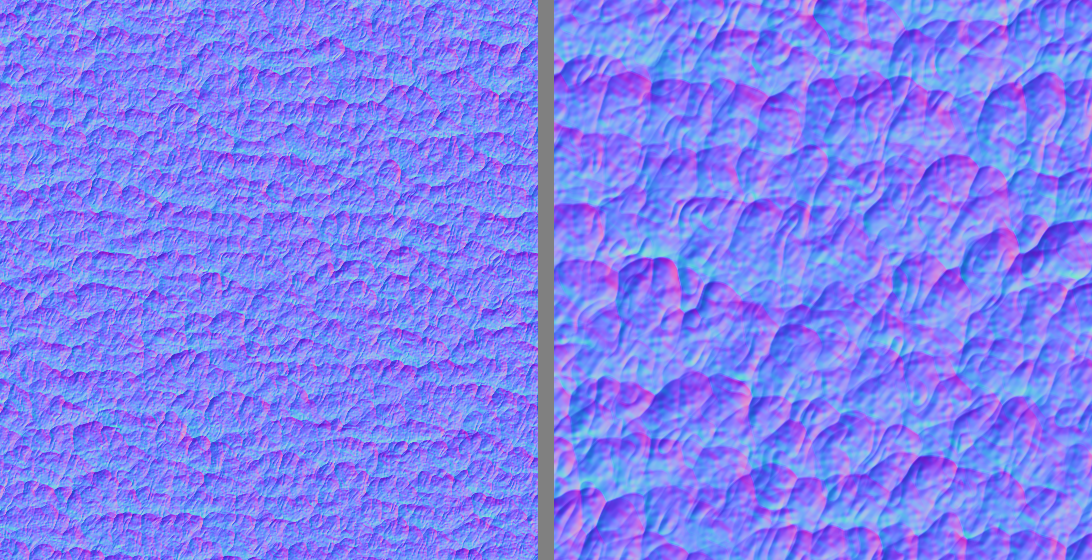
Left, the full canvas; right, a detail of the centre.
Write a WebGL 2 fragment shader that draws this texture map.

```glsl
#version 300 es
precision highp float;
// Tangent-space normal map of rough, overlapping scales in wavy rows.
// A height field of wide domes, narrow ribs that scallop their edges,
// creases and grain is differentiated; its normal is stored as colour.

#define SCALE_SIZE vec2(0.078, 0.036)
#define SCALE_HEIGHT 0.0108
#define SCALLOP 0.014
#define RIB_SIZE vec2(0.0185, 0.033)
#define RIB_HEIGHT 0.0052
#define RIB_LEAN 0.22
#define CREASE_SIZE vec2(0.0075, 0.0125)
#define CREASE_HEIGHT 0.0015
#define GRAIN_SIZE 0.0033
#define GRAIN_HEIGHT 0.0012
#define WARP 0.018
#define SAMPLE_STEP 0.0008

uniform vec2 u_resolution;
out vec4 fragColor;

// Two random values per lattice point, without sine
vec2 hash2(vec2 p) {
    vec3 q = fract(p.xyx * vec3(0.1031, 0.1030, 0.0973));
    q += dot(q, q.yzx + 33.33);
    return fract((q.xx + q.yz) * q.zy);
}

float noise(vec2 p) {
    vec2 cell = floor(p);
    vec2 f = fract(p);
    f = f * f * (3.0 - 2.0 * f);
    float low = mix(hash2(cell).x, hash2(cell + vec2(1, 0)).x, f.x);
    float high = mix(hash2(cell + vec2(0, 1)).x, hash2(cell + vec2(1, 1)).x, f.x);
    return mix(low, high, f.y);
}

vec2 noise2(vec2 p) {
    return vec2(noise(p), noise(p + 41.0)) - 0.5;
}

// Sharp-bottomed folds
float folds(vec2 p) {
    return abs(2.0 * noise(p) - 1.0);
}

// Domes on a staggered, jittered lattice; sharp grooves where they meet
float domes(vec2 p, float jitter, float sizeSpread) {
    float nearest = 9.0;
    float baseRow = floor(p.y);
    for (int j = -1; j <= 1; j++) {
        float row = baseRow + float(j);
        float stagger = 0.5 * mod(row, 2.0);
        float baseColumn = floor(p.x - stagger);
        for (int i = -1; i <= 1; i++) {
            vec2 cell = vec2(baseColumn + float(i), row);
            vec2 centre = cell + vec2(stagger, 0.0) + 0.5
                        + jitter * (hash2(cell) - 0.5);
            vec2 d = p - centre;
            float weight = sizeSpread * hash2(cell + 57.0).x;
            nearest = min(nearest, dot(d, d) + weight);
        }
    }
    return -nearest;
}

float surfaceHeight(vec2 p) {
    // Bend the rows and roughen their outlines
    vec2 bend = WARP * noise2(p * 16.0);
    vec2 fray = WARP * noise2(p * 65.0 + 7.0);

    // Narrow ribs, curved by the fraying, stronger in some places
    vec2 ribPoint = p + 0.5 * bend + 0.4 * fray;
    ribPoint.x -= RIB_LEAN * ribPoint.y;
    float rib = domes(ribPoint / RIB_SIZE + 30.0, 0.85, 0.12);
    float ribStrength = 0.7 + 0.6 * noise(p * 18.0 + 19.0);
    float height = RIB_HEIGHT * ribStrength * rib;

    // Wide scales, with edges pushed up and down by the ribs
    vec2 q = p + bend + 0.35 * fray;
    q.y += 0.05 * q.x - SCALLOP * rib;
    height += SCALE_HEIGHT * domes(q / SCALE_SIZE, 0.85, 0.1);

    // Curly creases in two sizes
    vec2 along = vec2(p.x - 0.35 * p.y, p.y + 0.15 * p.x) + 0.5 * fray;
    height += CREASE_HEIGHT * folds(along / CREASE_SIZE + 11.0);
    height += CREASE_HEIGHT * folds(along.yx / CREASE_SIZE * 0.5 + 97.0);

    // Fine grain
    mat2 turn = mat2(0.8, 0.6, -0.6, 0.8);
    height += GRAIN_HEIGHT * noise(turn * p / GRAIN_SIZE + 430.0);
    return height;
}

void main() {
    // Offset keeps all lattice coordinates positive
    vec2 p = gl_FragCoord.xy / u_resolution.y + 1.0;
    vec2 e = vec2(SAMPLE_STEP, 0.0);
    vec2 slope = vec2(surfaceHeight(p + e.xy) - surfaceHeight(p - e.xy),
                      surfaceHeight(p + e.yx) - surfaceHeight(p - e.yx))
               / (2.0 * SAMPLE_STEP);

    // Green points down the canvas
    vec3 normal = normalize(vec3(-slope.x, slope.y, 1.0));
    fragColor = vec4(0.5 + 0.5 * normal, 1.0);
}
```
